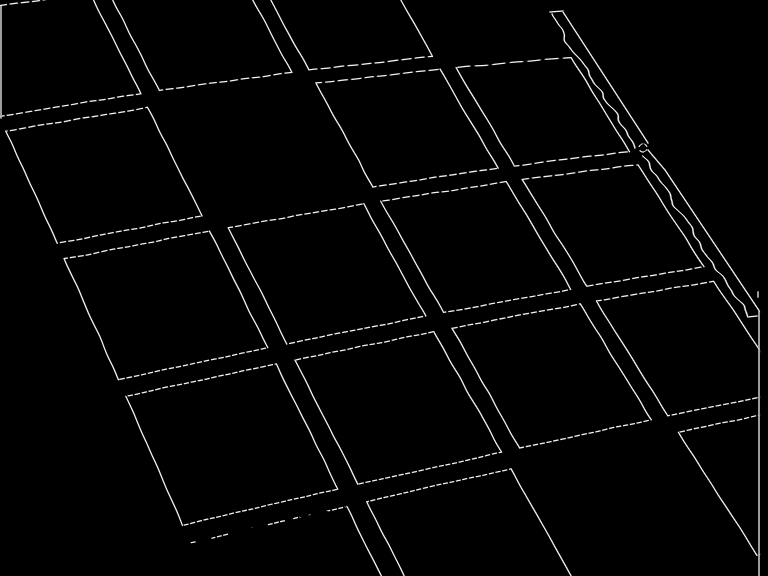
This pattern is drawn by a WebGL 1 fragment shader. Its source:

```glsl
precision highp float;
uniform vec2 u_resolution;

vec2 gradientAt(vec2 cell) {
  float a = 6.2832 * fract(sin(dot(cell, vec2(12.99, 78.23))) * 4375.5);
  return vec2(cos(a), sin(a));
}

float gradientNoise(vec2 p) {
  vec2 i = floor(p), f = p - i;
  vec2 w = f * f * f * (f * (f * 6.0 - 15.0) + 10.0);
  vec2 e = vec2(1.0, 0.0);
  float low = mix(dot(gradientAt(i), f), dot(gradientAt(i + e), f - e), w.x);
  float high = mix(dot(gradientAt(i + e.yx), f - e.yx),
                   dot(gradientAt(i + 1.0), f - 1.0), w.x);
  return mix(low, high, w.y);
}

// Coverage of a thin stroke at distance d, softened over one pixel
float stroke(float d, float width) {
  float pixel = 576.0 / u_resolution.y;
  return clamp((0.5 * width - d) / pixel + 0.5, 0.0, 1.0);
}

vec2 nearestOnSegment(vec2 p, vec2 a, vec2 b) {
  vec2 ab = b - a;
  return a + ab * clamp(dot(p - a, ab) / dot(ab, ab), 0.0, 1.0);
}

float solidLine(vec2 p, vec2 a, vec2 b) {
  return stroke(distance(p, nearestOnSegment(p, a, b)), 1.3);
}

// Shallow line broken at each small step in height
float dashedLine(vec2 p, vec2 a, vec2 b) {
  vec2 q = nearestOnSegment(p, a, b);
  float gap = smoothstep(0.3, 0.46, abs(fract(q.y / 1.5) - 0.5));
  return stroke(distance(p, q), 1.3) * (1.0 - gap);
}

// Grid position to canvas, with perspective and lens bending
vec2 warp(vec2 g) {
  float u = g.x, v = g.y;
  vec2 start = vec2(6.0, 131.0) + v * (vec2(57.0, 123.2) + v * vec2(1.5, 4.7));
  vec2 slope = vec2(165.0, -29.0) + v * (vec2(3.6, -4.8) + v * vec2(0.8, 0.0));
  vec2 bend = vec2(-5.0, 2.6) - v * vec2(0.6, 0.15);
  return start + u * (slope + u * bend);
}

float tiles(vec2 p) {
  float ink = 0.0;
  for (int row = -1; row < 4; row++) {
    for (int col = 0; col < 4; col++) {
      int id = col + 4 * row;
      // Three tiles are lost entirely
      if (id == 1 || id == 14 || id == -1) continue;
      vec2 corner = vec2(float(col), float(row));
      vec2 tl = warp(corner);
      vec2 tr = warp(corner + vec2(0.882, 0.0));
      vec2 bl = warp(corner + vec2(0.0, 0.882));
      vec2 br = warp(corner + 0.882);
      float top = dashedLine(p, tl, tr);
      float left = solidLine(p, tl, bl);
      // One worn tile keeps only scraps of its top edge
      if (id == 12) {
        top *= smoothstep(0.12, 0.22, gradientNoise(p * 0.07));
        left = 0.0;
      }
      ink = max(ink, max(top, left));
      ink = max(ink, max(dashedLine(p, bl, br), solidLine(p, tr, br)));
    }
  }
  return ink;
}

// Straight outer rim beside a ragged inner one
float rim(vec2 p) {
  float ink = solidLine(p, vec2(563.0, 12.0), vec2(648.0, 143.0));
  ink = max(ink, solidLine(p, vec2(648.0, 150.0), vec2(665.0, 170.0)));
  ink = max(ink, solidLine(p, vec2(665.0, 170.0), vec2(760.0, 312.0)));
  ink = max(ink, solidLine(p, vec2(550.0, 12.0), vec2(563.0, 11.0)));
  ink = max(ink, solidLine(p, vec2(748.0, 317.0), vec2(757.0, 316.0)));
  vec2 q = p + vec2(5.0 * gradientNoise(vec2(p.y * 0.09, 3.5)), 0.0);
  ink = max(ink, solidLine(q, vec2(554.0, 14.0), vec2(567.0, 42.0)));
  ink = max(ink, solidLine(q, vec2(567.0, 42.0), vec2(638.0, 148.0)));
  ink = max(ink, solidLine(q, vec2(644.0, 156.0), vec2(712.0, 262.0)));
  ink = max(ink, solidLine(q, vec2(712.0, 262.0), vec2(750.0, 317.0)));
  float knot = abs(length(p - vec2(643.0, 148.0)) - 4.0);
  return max(ink, stroke(knot, 1.2) * smoothstep(-0.2, 0.1, gradientNoise(p * 0.3)));
}

void main() {
  // Canvas is 768 by 576 units, measured down from the top left
  vec2 p = gl_FragCoord.xy / u_resolution * vec2(768.0, 576.0);
  p.y = 576.0 - p.y;

  // Slight waver along the tile edges
  vec2 waver = vec2(gradientNoise(p * 0.04), gradientNoise(p * 0.04 + 37.0));
  float ink = max(tiles(p + waver), rim(p));
  ink *= 1.0 - smoothstep(759.0, 761.0, p.x);

  // Upright side borders
  ink = max(ink, solidLine(p, vec2(1.0, 6.0), vec2(1.0, 118.0)));
  ink = max(ink, solidLine(p, vec2(759.0, 311.0), vec2(759.0, 576.0)));
  ink = max(ink, solidLine(p, vec2(758.0, 292.0), vec2(758.0, 297.0)));

  gl_FragColor = vec4(vec3(0.95 * ink), 1.0);
}
```
